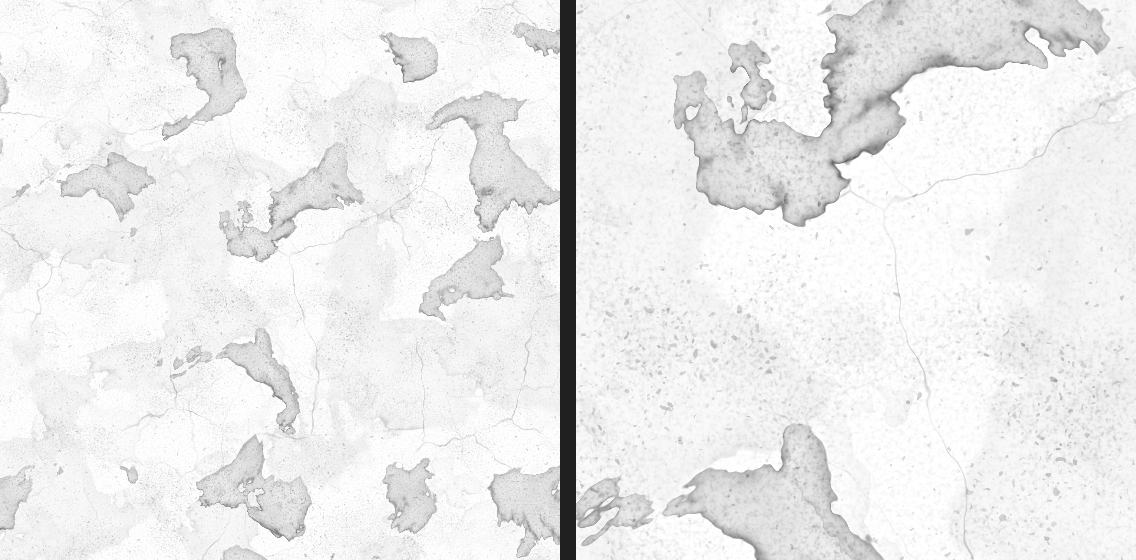
Left: the whole. Right: its middle third, enlarged.
Write a Shadertoy shader that draws this texture map.

```glsl
// Worn white plaster: faint flaked coats, deeper peeled patches with shaded rims,
// hairline cracks, clustered pits and fine grain. Patches are thresholded warped
// fbm turned into approximate distances; cracks are warped Voronoi borders.

#define PATCH_FREQ 5.2
#define PATCH_CUT 0.30
#define COAT_FREQ 4.0
#define COAT_CUT 0.09
#define CRACK_FREQ 4.0
#define CRACK_DEPTH 0.16
#define PIT_FREQ 190.0
#define PIT_DEPTH 0.19
#define GRAIN_DEPTH 0.052
#define PLASTER_TONE 0.997
#define PATCH_TONE 0.906

vec2 hash2(vec2 p) {
    vec3 q = fract(p.xyx * vec3(0.1031, 0.1030, 0.0973));
    q += dot(q, q.yzx + 33.33);
    return fract((q.xx + q.yz) * q.zy);
}

// Gradient noise, roughly -0.7 to 0.7
float corner(vec2 cell, vec2 offset) {
    float angle = 6.2832 * hash2(cell).x;
    return dot(vec2(cos(angle), sin(angle)), offset);
}

float noise(vec2 p) {
    vec2 i = floor(p), f = p - i, e = vec2(1, 0);
    vec2 u = f * f * f * (f * (f * 6.0 - 15.0) + 10.0);
    return mix(mix(corner(i, f), corner(i + e, f - e), u.x),
               mix(corner(i + e.yx, f - e.yx), corner(i + 1.0, f - 1.0), u.x), u.y);
}

vec2 noise2(vec2 p) { return vec2(noise(p), noise(p + 31.7)); }

float fbm(vec2 p) {
    float sum = 0.0, amp = 1.0;
    for (int i = 0; i < 6; i++) {
        sum += amp * noise(p);
        p = mat2(1.6, 1.2, -1.2, 1.6) * p + 7.3;
        amp *= 0.52;
    }
    return sum;
}

float flakeField(vec2 p) { return fbm(p + 0.28 * noise2(p * 1.3 + 3.0)); }

// x: approximate distance inside the flake, y: how far its rim faces the light (0 to 1)
vec2 flake(vec2 p, float freq, float cut, float seed) {
    float e = 0.012;
    vec2 q = p * freq + seed;
    float f = flakeField(q);
    vec2 slope = vec2(flakeField(q + vec2(e * freq, 0)),
                      flakeField(q + vec2(0, e * freq))) - f;
    slope /= e;
    float steep = max(length(slope), 0.8 * freq);
    return vec2((f - cut) / steep, 0.5 + 0.5 * dot(slope / steep, vec2(0.5, 0.86)));
}

// Distance to the nearest Voronoi border, in cells
float borderDistance(vec2 p) {
    vec2 cell = floor(p), nearest = vec2(0);
    float best = 9.0, border = 9.0;
    for (int k = 0; k < 9; k++) {
        vec2 c = cell + vec2(k % 3 - 1, k / 3 - 1);
        vec2 r = c + hash2(c) - p;
        if (dot(r, r) < best) { best = dot(r, r); nearest = r; }
    }
    for (int k = 0; k < 25; k++) {
        vec2 c = cell + vec2(k % 5 - 2, k / 5 - 2);
        vec2 r = c + hash2(c) - p, gap = r - nearest;
        if (dot(gap, gap) > 1e-4)
            border = min(border, dot(0.5 * (r + nearest), normalize(gap)));
    }
    return border;
}

// Thin kinked lines that fade in and out along their length
float cracks(vec2 p, float freq, float seed, float pixel) {
    vec2 bend = 0.04 * noise2(p * 7.0 + seed) + 0.012 * noise2(p * 30.0)
              + 0.004 * noise2(p * 85.0);
    float d = borderDistance((p + bend) * freq + seed) / freq;
    float present = smoothstep(-0.1, 0.12, noise(p * 4.0 + seed * 1.7));
    present *= 0.75 + noise(p * 28.0 + seed);
    return present * (1.0 - smoothstep(0.0, 0.0004 + pixel, d));
}

// Ragged specks on a warped grid, crowded where density is high
float pits(vec2 p, float freq, float density, float pixel) {
    vec2 q = mat2(0.8, 0.6, -0.6, 0.8) * p * freq;
    q += 1.3 * noise2(q * 0.37) + 0.25 * noise2(q * 1.9);
    vec2 cell = floor(q), place = hash2(cell + 211.0), kind = hash2(cell + 87.0);
    float radius = mix(0.1, 0.32, kind.y), soft = freq * pixel * 0.6;
    float d = length(q - cell - mix(vec2(0.3), vec2(0.7), place));
    return step(kind.x, density) * (0.4 + 0.6 * place.x)
         * (1.0 - smoothstep(radius - soft, radius + soft, d));
}

void mainImage(out vec4 fragColor, in vec2 fragCoord) {
    float pixel = 1.0 / iResolution.y;
    vec2 p = fragCoord * pixel;
    float blotch = noise(p * 9.0 + 40.0), stain = fbm(p * 12.0 + 70.0);

    // Deep patch and two faint coats whose borders are partly worn soft
    vec2 deep = flake(p, PATCH_FREQ, PATCH_CUT, 12.0);
    vec2 coat = flake(p, COAT_FREQ, COAT_CUT, 57.0);
    vec2 skin = flake(p, COAT_FREQ * 1.7, 0.15, 95.0);
    float worn = pixel + 0.009 * smoothstep(0.15, -0.2, blotch);
    float inDeep = smoothstep(-pixel, pixel, deep.x);
    float inCoat = smoothstep(-worn, worn, coat.x), inSkin = smoothstep(-worn, worn, skin.x);
    float coatShade = inCoat * (0.022 + 0.026 * exp(-max(coat.x, 0.0) / 0.022));
    float skinShade = inSkin * (0.006 + 0.022 * exp(-max(skin.x, 0.0) / 0.012));
    float edge = smoothstep(-0.05, 0.3, blotch);
    float coatRim = edge * (inCoat * exp(-max(coat.x, 0.0) / 0.003) * coat.y
                  + 0.7 * inSkin * exp(-max(skin.x, 0.0) / 0.0025) * skin.y);

    // Tones of sound plaster and of the peeled ground
    float plaster = PLASTER_TONE - coatShade - skinShade - 0.16 * coatRim - 0.035 * max(stain, 0.0);
    plaster += 0.012 * exp(-abs(deep.x) / 0.004);
    float depth = max(deep.x, 0.0);
    float rim = mix(0.45, 1.15, deep.y) * (1.0 + 0.9 * blotch);
    float ground = PATCH_TONE + 0.05 * stain - 0.8 * skinShade - 0.2 * coatRim
                 - rim * (0.3 * exp(-depth / 0.0034) + 0.06 * exp(-depth / 0.016));
    float tone = mix(plaster, ground, inDeep);

    // Hairlines, pits and grain
    float lines = cracks(p, CRACK_FREQ, 23.0, pixel) + 0.4 * cracks(p, CRACK_FREQ * 1.8, 64.0, pixel);
    tone -= CRACK_DEPTH * lines * (1.0 - 0.8 * inDeep);
    float crowd = smoothstep(0.12, 0.5, noise(p * 6.0 + 150.0) + 0.4 * stain);
    tone -= PIT_DEPTH * pits(p, PIT_FREQ, 0.03 + 0.25 * crowd, pixel);
    tone -= 0.8 * PIT_DEPTH * pits(p + 3.0, PIT_FREQ * 1.6, 0.05 + 0.15 * crowd, pixel);
    float grain = 0.8 * noise(p * 240.0) + 0.8 * noise(p * 390.0 + 9.0) + 0.8 * noise(p * 610.0 + 5.0);
    float rough = 0.65 + 0.8 * smoothstep(-0.2, 0.4, stain) + 0.6 * inDeep;
    tone -= GRAIN_DEPTH * rough * (0.12 + grain + 0.8 * grain * grain);

    fragColor = vec4(vec3(clamp(tone, 0.0, 1.0)), 1.0);
}
```
